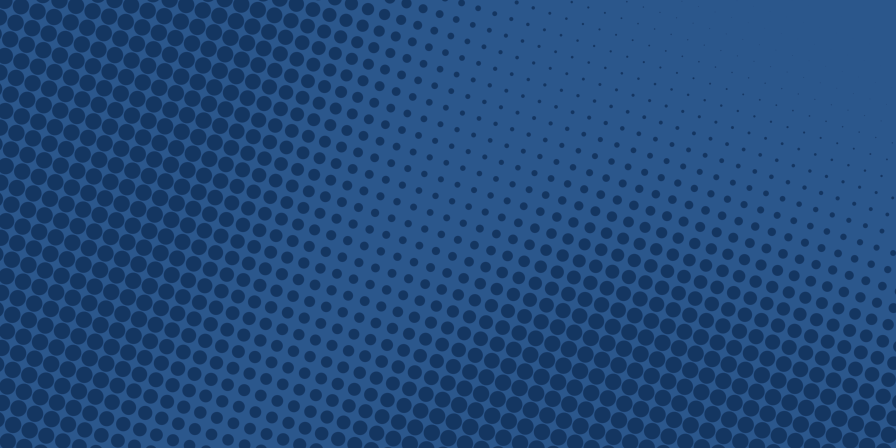
Write a Shadertoy shader that draws this background.

```glsl
// Tilted navy halftone dots on blue, swelling into two dark bands and fading to the upper right.

const vec3 BLUE = vec3(0.170, 0.340, 0.550);
const vec3 NAVY = vec3(0.080, 0.210, 0.380);

const float CELL = 0.03888;               // dot spacing, in canvas heights
const float TILT = radians(-18.0);        // direction of the dot rows
const vec2 ANCHOR = vec2(1.243, 0.5156);  // centre of one dot
const float MAX_RADIUS = 0.469;           // in cells

mat2 rotation(float angle) {
    float c = cos(angle), s = sin(angle);
    return mat2(c, s, -s, c);
}

// Soft step from 0 to 1 around zero
float logistic(float x, float softness) {
    return 1.0 / (1.0 + exp(-x / softness));
}

// Band along the left side, bending away at the bottom
float leftBand(vec2 p) {
    float depth = 1.0 - p.y;
    float bend = max(depth - 0.625, 0.0);
    float across = dot(vec2(p.x, depth), vec2(0.929, 0.371)) + 1.23 * bend * bend;
    return logistic(0.885 - across, 0.143);
}

// Band in the lower right, under a skewed hyperbolic crest
float lowerBand(vec2 p) {
    float x = p.x - 1.341;
    float crest = 0.693 + 0.2 * x - 0.7 * length(vec2(x, 0.208));
    return logistic(crest - p.y, 0.13);
}

// Dot radius in cells
float dotRadius(vec2 p) {
    return min(0.509 * (leftBand(p) + lowerBand(p)), MAX_RADIUS);
}

// Dot coverage, with the radius taken at the centre of each cell
float halftone(vec2 p, float pixel) {
    mat2 tilt = rotation(TILT);
    vec2 grid = (p - ANCHOR) * tilt / CELL;
    vec2 cell = floor(grid + 0.5);
    vec2 centre = ANCHOR + tilt * cell * CELL;
    float radius = dotRadius(centre) * CELL;
    float edge = distance(p, centre) - radius;
    float coverage = 1.0 - smoothstep(-0.75 * pixel, 0.75 * pixel, edge);
    return coverage * smoothstep(0.0, pixel, radius);
}

void mainImage(out vec4 fragColor, in vec2 fragCoord) {
    float pixel = 1.0 / iResolution.y;
    vec2 p = fragCoord * pixel;
    fragColor = vec4(mix(BLUE, NAVY, halftone(p, pixel)), 1.0);
}
```
